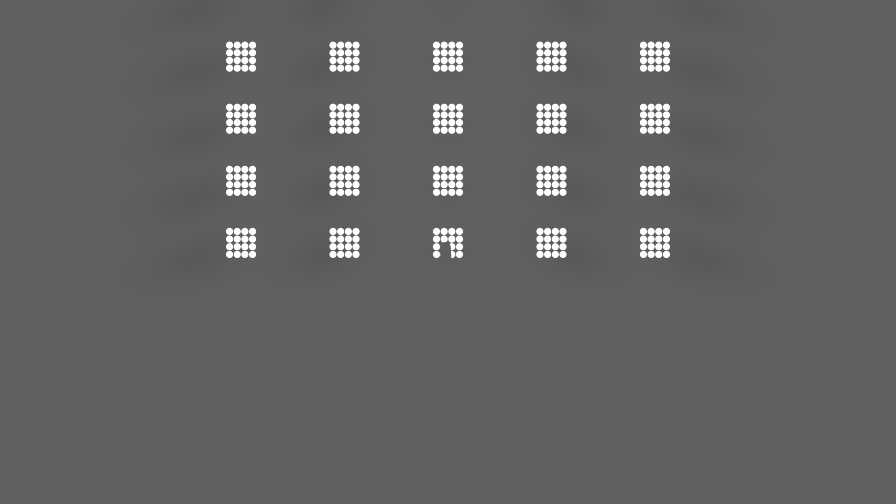
A WebGL 1 fragment shader for this pattern:

```glsl
precision highp float;
// Five by four panels of 4x4 white dots on a grey wall, with soft fanned shadows and one notched panel.

uniform vec2 u_resolution;

// Lengths are fractions of the canvas height; x is measured from the centre.
const vec3 WALL_COLOR = vec3(0.376);
const vec3 DOT_COLOR = vec3(0.992);
const vec2 PANEL_PITCH = vec2(0.2053, 0.1232);
const float BOTTOM_ROW_Y = 0.5180;
const float SIDE_COLUMNS = 2.0;
const float LAST_ROW = 3.0;
const float DOT_PITCH = 0.0152;
const float DOT_RADIUS = 0.0071;
const vec2 NOTCH_TOP = vec2(-0.0052, -0.0090);
const vec2 NOTCH_BOTTOM = vec2(-0.0040, -0.0330);
const float NOTCH_RADIUS = 0.0107;
const float SHADOW_DEPTH = 0.034;
const float SHADOW_HEIGHT = 0.043;
const float SHADOW_SLOPE = 0.22;

vec2 panelCenter(vec2 cell) {
    return cell * PANEL_PITCH + vec2(0.0, BOTTOM_ROW_Y);
}

float capsuleDistance(vec2 p, vec2 a, vec2 b, float radius) {
    vec2 axis = b - a;
    float t = clamp(dot(p - a, axis) / dot(axis, axis), 0.0, 1.0);
    return length(p - a - axis * t) - radius;
}

float dotGridDistance(vec2 p) {
    vec2 nearest = clamp(floor(p / DOT_PITCH) + 0.5, -1.5, 1.5);
    return length(p - nearest * DOT_PITCH) - DOT_RADIUS;
}

// Shadow leaning away from the centre column and sagging as it spreads.
float panelShadow(vec2 p, vec2 cell) {
    float rank = abs(cell.x);
    vec2 q = p - panelCenter(cell);
    float outward = q.x * sign(cell.x);
    float reach = 0.045 * rank;
    float width = 0.045 + 0.022 * rank;
    float sag = q.y + 0.012 + SHADOW_SLOPE * outward;
    vec2 d = vec2((outward - reach) / width, sag / SHADOW_HEIGHT);
    if (rank < 0.5) d.x = q.x / width;
    float strength = mix(0.12, 0.85, min(rank, 1.0));
    return strength * exp(-dot(d, d));
}

void main() {
    vec2 p = gl_FragCoord.xy / u_resolution.y;
    p.x -= 0.5 * u_resolution.x / u_resolution.y;
    float pixel = 1.0 / u_resolution.y;

    // Shadows, including a row cast from above the upper edge
    float shadow = 0.0;
    for (int row = 0; row < 5; row++) {
        for (int column = -2; column <= 2; column++) {
            shadow += panelShadow(p, vec2(float(column), float(row)));
        }
    }
    vec3 color = WALL_COLOR - SHADOW_DEPTH * min(shadow, 1.2);

    // Nearest panel and its dots
    vec2 lowest = vec2(-SIDE_COLUMNS, 0.0);
    vec2 highest = vec2(SIDE_COLUMNS, LAST_ROW);
    vec2 cell = floor((p - vec2(0.0, BOTTOM_ROW_Y)) / PANEL_PITCH + 0.5);
    cell = clamp(cell, lowest, highest);
    vec2 local = p - panelCenter(cell);
    float shape = dotGridDistance(local);

    // Notch in the middle panel of the bottom row
    if (abs(cell.x) < 0.5 && cell.y < 0.5) {
        float notch = capsuleDistance(local, NOTCH_TOP, NOTCH_BOTTOM, NOTCH_RADIUS);
        shape = max(shape, -notch);
    }

    float coverage = 1.0 - smoothstep(-0.6 * pixel, 0.6 * pixel, shape);
    gl_FragColor = vec4(mix(color, DOT_COLOR, coverage), 1.0);
}
```
